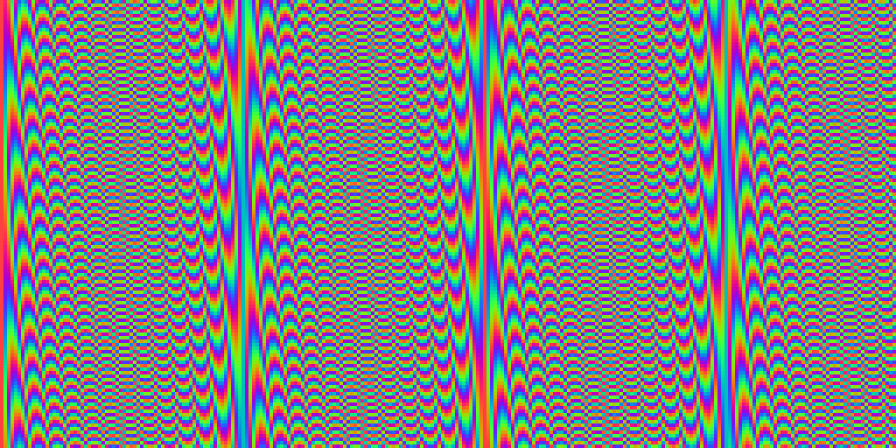
This pattern is drawn by a WebGL 2 fragment shader. Its source:

```glsl
#version 300 es
precision highp float;
// Rainbow mosaic whose aliased quadratic hue forms wedge columns and scalloped bands.

uniform vec2 u_resolution;
out vec4 outColor;

const float TAU = 6.2831853;
const vec2 GRID = vec2(256.0, 128.0);       // mosaic cells across and down
const vec2 FOCUS = vec2(138.0, 76.0);       // cell at the heart of the red column
const float COLUMN_PERIOD = 69.0;           // cells between matching columns
const float CHIRP = 446.5 / (COLUMN_PERIOD * COLUMN_PERIOD); // scallop curvature
const float SHEAR = 1.0 / COLUMN_PERIOD;    // vertical hue rate gained per cell
const float HUE_SWAY = 0.1;                 // turns the middle columns violet and green
const vec3 CHANNEL_PHASE = vec3(0.0, 1.0, 2.0) / 3.0;
const int SAMPLES = 2;                      // smoothing samples per axis

// Cosine colour wheel, one turn per unit of hue.
vec3 hueColor(float hue) {
    return 0.5 + 0.5 * cos(TAU * (fract(hue) - CHANNEL_PHASE));
}

// Quadratic phase taken at whole cells, so its fast turns fold into moire.
float cellHue(vec2 cell) {
    vec2 d = cell - FOCUS;
    float sway = 0.5 - 0.5 * cos(TAU * d.x / COLUMN_PERIOD);
    return CHIRP * d.x * d.x + SHEAR * d.x * d.y + HUE_SWAY * sway;
}

void main() {
    vec3 color = vec3(0.0);
    vec2 corner = gl_FragCoord.xy - 0.5;

    // Average samples inside the pixel to soften cell borders.
    for (int j = 0; j < SAMPLES; j++) {
        for (int i = 0; i < SAMPLES; i++) {
            vec2 offset = (vec2(i, j) + 0.5) / float(SAMPLES);
            vec2 uv = (corner + offset) / u_resolution;
            color += hueColor(cellHue(floor(uv * GRID)));
        }
    }
    outColor = vec4(color / float(SAMPLES * SAMPLES), 1.0);
}
```
